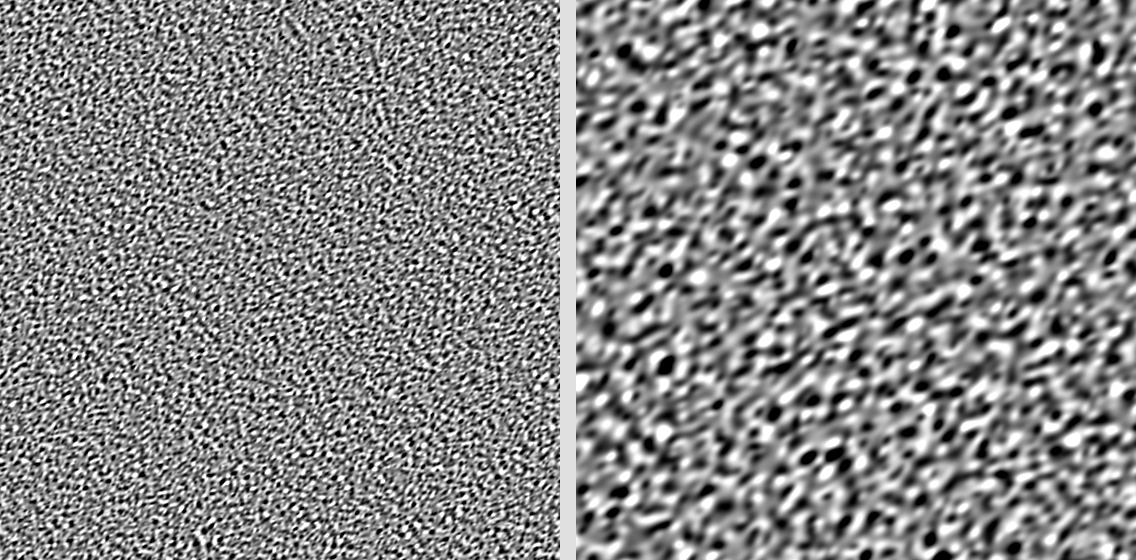
Left: the whole. Right: its middle third, enlarged.
Reproduce this texture procedurally as a WebGL 2 fragment shader.

```glsl
#version 300 es
precision highp float;
precision highp int;
// Fine slanted monochrome grain, clipped to black and white at the extremes.
// Each cell scatters a light and a dark grain; every grain is a zero-mean
// ripple (bright core, opposite rim), so the sum has no large-scale blotches.

#define GRAIN_LENGTH 0.0074   // kernel radius along the streaks
#define GRAIN_WIDTH  0.0046   // kernel radius across the streaks
#define STREAK_ANGLE 0.66     // radians above horizontal
#define SIZE_MIN     0.65     // smallest relative grain size
#define SIZE_MAX     1.25     // largest relative grain size
#define SHEAR        0.40     // spread of the streak direction
#define CELL         1.6      // cell side in kernel radii
#define MEAN_GREY    0.525
#define CONTRAST     0.415

uniform vec2 u_resolution;
out vec4 fragColor;

// Integer hash: four independent values in 0..1
vec4 hash4(uvec4 v) {
    v = v * 1664525u + 10139u;
    v += v.yzxy * v.wxyz;
    v ^= v >> 16u;
    v += v.yzxy * v.wxyz;
    return vec4(v >> 8u) / 16777216.0;
}

// Round ripple whose integral over the plane is zero
float ripple(vec2 d) {
    float r2 = dot(d, d);
    return (1.0 - r2) * exp(-r2);
}

// Sum of light and dark grains from the surrounding cells
float grainField(vec2 p) {
    ivec2 home = ivec2(floor(p / CELL));
    float sum = 0.0;
    for (int y = -2; y <= 2; y++) {
        for (int x = -2; x <= 2; x++) {
            ivec2 cell = home + ivec2(x, y);
            for (int tone = 0; tone < 2; tone++) {
                vec4 rnd = hash4(uvec4(uvec2(cell + 4096), uint(tone), 7u));
                vec2 d = p - (vec2(cell) + rnd.xy) * CELL;
                d.y += SHEAR * (2.0 * rnd.z - 1.0) * d.x;
                float grain = ripple(d / mix(SIZE_MIN, SIZE_MAX, rnd.w));
                sum += tone == 0 ? grain : -grain;
            }
        }
    }
    return sum;
}

void main() {
    vec2 uv = gl_FragCoord.xy / min(u_resolution.x, u_resolution.y);

    // Axes along and across the streaks, in kernel radii
    vec2 along = vec2(cos(STREAK_ANGLE), sin(STREAK_ANGLE));
    vec2 across = vec2(-along.y, along.x);
    vec2 p = vec2(dot(uv, along) / GRAIN_LENGTH, dot(uv, across) / GRAIN_WIDTH);

    float grey = clamp(MEAN_GREY + CONTRAST * grainField(p), 0.0, 1.0);
    fragColor = vec4(vec3(grey), 1.0);
}
```
